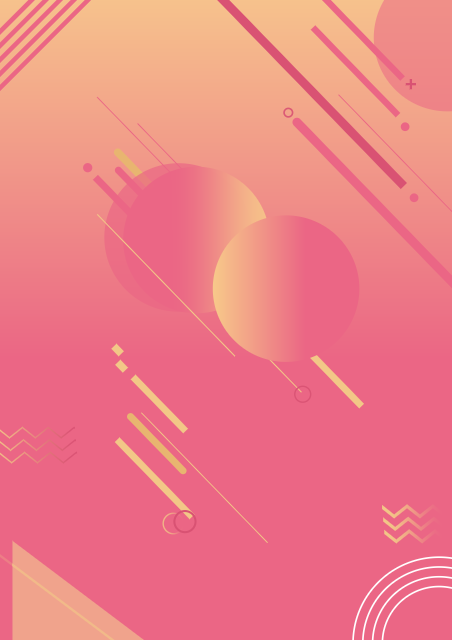
A Shadertoy shader for this background:

```glsl
const vec3 PINK = vec3(0.92, 0.40, 0.52);
const vec3 ROSE = vec3(0.85, 0.32, 0.45);
const vec3 CREAM = vec3(0.95, 0.78, 0.53);
const vec3 OCHRE = vec3(0.91, 0.71, 0.44);
const vec2 SLANT = normalize(vec2(1.0, -1.03));

// Lays a colour over the canvas wherever the distance is negative
void paint(inout vec3 col, float d, vec3 ink, float alpha) {
    float pixel = 100.0 / iResolution.y;
    col = mix(col, ink, alpha * clamp(0.5 - d / pixel, 0.0, 1.0));
}

float disc(vec2 p, vec2 center, float radius) {
    return length(p - center) - radius;
}

float ring(vec2 p, vec2 center, float radius, float halfWidth) {
    return abs(disc(p, center, radius)) - halfWidth;
}

// Slanted bar with square ends; run is its horizontal extent
float bar(vec2 p, vec2 start, float run, float halfWidth) {
    vec2 q = p - start;
    float halfLen = 0.5 * run / SLANT.x;
    float along = abs(dot(q, SLANT) - halfLen) - halfLen;
    float across = abs(dot(q, vec2(-SLANT.y, SLANT.x))) - halfWidth;
    return max(along, across);
}

// Slanted bar with round ends
float capsule(vec2 p, vec2 start, float run, float halfWidth) {
    vec2 q = p - start;
    float along = clamp(dot(q, SLANT), 0.0, run / SLANT.x);
    return length(q - SLANT * along) - halfWidth;
}

// Three stacked zigzags, measured from a crest of the top row
float zigzags(vec2 q, float left, float right, float halfWidth) {
    float d = 100.0;
    for (int i = 0; i < 3; i++) {
        vec2 r = q - float(i) * vec2(0.17, -1.95) * vec2(1.0, 1.0);
        float wave = abs(fract(r.x / 4.04) - 0.5) * 4.0 - 1.0;
        float row = abs(r.y - 0.8 * wave) * 0.78 - halfWidth;
        d = min(d, max(row, max(left - r.x, r.x - right)));
    }
    return d;
}

void mainImage(out vec4 fragColor, in vec2 fragCoord) {
    // Canvas height is 100 units
    vec2 p = fragCoord / iResolution.y * 100.0;
    vec3 col = mix(PINK, vec3(0.965, 0.76, 0.55), clamp((p.y - 44.0) / 56.0, 0.0, 1.0));

    // Corner stripes
    float diagonal = p.x + 100.0 - p.y;
    float stripe = abs(mod(diagonal - 3.85, 2.2) - 1.1) / 1.414 - 0.36;
    paint(col, max(stripe, max(diagonal - 14.85, 3.85 - diagonal)), PINK, 1.0);

    // Upper right disc and bars
    paint(col, disc(p, vec2(69.9, 94.1), 11.5), PINK, 0.55);
    paint(col, bar(p, vec2(34.2, 100.7), 28.9, 0.68), ROSE, 1.0);
    float upper = min(bar(p, vec2(50.5, 100.5), 12.4, 0.5), bar(p, vec2(48.9, 95.7), 13.3, 0.5));
    upper = min(upper, capsule(p, vec2(46.4, 80.9), 26.0, 0.7));
    upper = min(upper, bar(p, vec2(52.9, 85.2), 18.5, 0.07));
    upper = min(upper, min(disc(p, vec2(63.3, 80.2), 0.68), disc(p, vec2(64.7, 69.1), 0.68)));
    paint(col, upper, PINK, 1.0);
    paint(col, ring(p, vec2(45.05, 82.4), 0.66, 0.13), ROSE, 0.9);
    vec2 plus = abs(p - vec2(64.2, 86.85));
    paint(col, max(max(plus.x, plus.y) - 0.8, min(plus.x, plus.y) - 0.18), ROSE, 1.0);

    // Bars behind the discs
    paint(col, capsule(p, vec2(18.4, 76.2), 5.0, 0.6), OCHRE, 1.0);
    float behind = min(capsule(p, vec2(18.5, 73.4), 6.0, 0.55), bar(p, vec2(14.9, 72.3), 7.0, 0.55));
    behind = min(behind, min(bar(p, vec2(15.2, 84.8), 11.5, 0.07), bar(p, vec2(21.5, 80.7), 7.0, 0.07)));
    paint(col, min(behind, disc(p, vec2(13.7, 73.8), 0.72)), PINK, 1.0);

    // Central discs with horizontal gradients
    paint(col, disc(p, vec2(27.9, 62.9), 11.6), PINK, 0.7);
    vec3 warming = mix(PINK, vec3(0.965, 0.77, 0.54), smoothstep(26.5, 43.0, p.x));
    paint(col, disc(p, vec2(30.7, 62.5), 11.45), warming, 0.97);
    paint(col, bar(p, vec2(15.2, 66.5), 21.5, 0.08), CREAM, 1.0);
    paint(col, bar(p, vec2(48.0, 45.3), 8.5, 0.53), CREAM, 1.0);
    paint(col, bar(p, vec2(41.0, 45.0), 6.1, 0.08), CREAM, 1.0);
    vec3 cooling = mix(vec3(0.97, 0.79, 0.54), PINK, clamp((p.x - 33.2) / 14.5, 0.0, 1.0));
    paint(col, disc(p, vec2(44.7, 54.9), 11.45), cooling, 1.0);
    paint(col, ring(p, vec2(47.3, 38.4), 1.24, 0.11), ROSE, 0.9);

    // Lower bars and linked rings
    float lower = min(bar(p, vec2(17.8, 45.9), 1.15, 0.57), bar(p, vec2(18.4, 43.4), 1.2, 0.57));
    lower = min(lower, min(bar(p, vec2(20.8, 41.1), 8.2, 0.53), bar(p, vec2(18.3, 31.3), 11.7, 0.53)));
    paint(col, min(lower, bar(p, vec2(22.1, 35.5), 19.7, 0.07)), CREAM, 1.0);
    paint(col, capsule(p, vec2(20.4, 34.9), 8.2, 0.55), OCHRE, 1.0);
    paint(col, ring(p, vec2(27.1, 18.2), 1.6, 0.11), CREAM, 0.8 * smoothstep(28.8, 25.8, p.x));
    paint(col, ring(p, vec2(28.9, 18.5), 1.65, 0.16), ROSE, 1.0);

    // Fading zigzags
    float leftWaves = zigzags(p - vec2(3.5, 32.4), -5.0, 8.2, 0.11);
    paint(col, leftWaves, mix(CREAM, ROSE, clamp(p.x / 11.0, 0.0, 1.0)), 0.9);
    float rightWaves = zigzags(p - vec2(63.6, 20.1), -3.9, 6.0, 0.25);
    paint(col, rightWaves, CREAM, 1.0 - smoothstep(60.0, 69.5, p.x));

    // Corner triangle crossed by a line
    float triangle = max(1.95 - p.x, dot(p - vec2(1.95, 15.5), normalize(vec2(15.5, 20.55))));
    float crossing = abs(dot(p - vec2(0.0, 13.2), normalize(vec2(13.2, 17.6)))) - 0.18;
    paint(col, triangle, vec3(0.94, 0.64, 0.55), 1.0);
    paint(col, crossing, CREAM, p.x < 1.95 ? 0.25 : 0.65);

    // Concentric white arcs
    for (int i = 0; i < 4; i++)
        paint(col, ring(p, vec2(68.6, -0.5), 8.85 + 1.53 * float(i), 0.13), vec3(1.0), 1.0);

    fragColor = vec4(col, 1.0);
}
```
